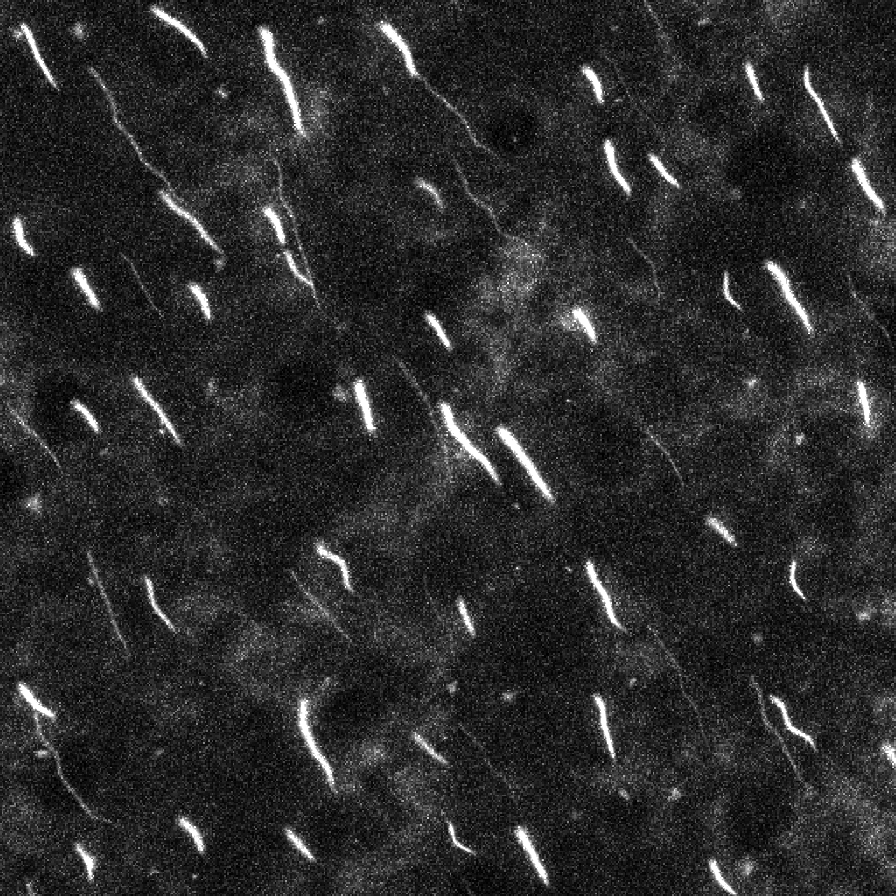
Write a WebGL 2 fragment shader that draws this texture.

```glsl
#version 300 es
precision highp float;
// Bright slanted fibres over a dim, mottled tissue with dark round cells.
// Fibres, cells and specks are scattered on jittered grids; the summed light
// is then broken up by skewed, signal-dependent grain.

uniform vec2 u_resolution;
out vec4 fragColor;

const float GRAIN_CELLS = 512.0;    // grains across the canvas
const float GRAIN_POWER = 0.125;    // noise variance per unit of light
const float BASE_LIGHT = 0.088;
const float CLOUD_LIGHT = 0.78;
const float WISP_LIGHT = 0.13;
const float FIBRE_ANGLE = -1.03;    // down to the right
const float ANGLE_SPREAD = 0.5;
const float BOLD_GRID = 7.0;
const float FINE_GRID = 5.0;
const float CELL_GRID = 6.0;
const float SPECK_GRID = 15.0;

vec3 hash3(vec2 p) {
    vec3 q = fract(p.xyx * vec3(0.1031, 0.1030, 0.0973));
    q += dot(q, q.yxz + 33.33);
    return fract((q.xxy + q.yzz) * q.zyx);
}

float valueNoise(vec2 p) {
    vec2 i = floor(p), f = fract(p);
    f = f * f * (3.0 - 2.0 * f);
    float low = mix(hash3(i).x, hash3(i + vec2(1, 0)).x, f.x);
    float high = mix(hash3(i + vec2(0, 1)).x, hash3(i + vec2(1, 1)).x, f.x);
    return mix(low, high, f.y);
}

float fbm(vec2 p) {
    float sum = 0.0, amp = 0.533;
    for (int i = 0; i < 4; i++) {
        sum += amp * valueNoise(p);
        p = mat2(1.6, 1.2, -1.2, 1.6) * p + 17.3;
        amp *= 0.5;
    }
    return sum;
}

// Curved strokes: crisp upper end, fading lower end, faint glow around.
float fibres(vec2 p, float grid, vec2 halfLengths, float halfWidth, float chance, float seed) {
    float light = 0.0;
    vec2 home = floor(p * grid);
    for (int j = -1; j <= 1; j++)
    for (int i = -1; i <= 1; i++) {
        vec2 cell = home + vec2(i, j);
        vec3 place = hash3(cell + seed);
        vec3 shape = hash3(cell + seed + 41.7);
        vec3 look = hash3(cell + seed + 87.2);
        if (look.x > chance) continue;
        vec2 d = p - (cell + 0.1 + 0.8 * place.xy) / grid;
        float angle = FIBRE_ANGLE + ANGLE_SPREAD * (place.z - 0.5);
        vec2 dir = vec2(cos(angle), sin(angle));
        float along = dot(d, dir);
        float across = dot(d, vec2(-dir.y, dir.x));
        float len = mix(halfLengths.x, halfLengths.y, shape.x * shape.x);
        across -= (shape.y - 0.5) * 4.0 * along * along;
        across -= 0.012 * (valueNoise(vec2(along * 38.0 + 50.0, shape.z * 90.0)) - 0.5);
        float t = along / len;
        float width = halfWidth * mix(0.65, 1.3, shape.z) * mix(1.15, 0.75, clamp(t * 0.5 + 0.5, 0.0, 1.0));
        float ends = smoothstep(-len - 0.007, -len + 0.01, along) * (1.0 - smoothstep(0.45, 1.25, t));
        float r = across / width;
        float profile = exp(-r * r) + 0.09 * exp(-r * r / 14.0);
        light = max(light, profile * ends * mix(0.35, 1.35, sqrt(look.y)));
    }
    return light;
}

// Soft dark discs (x) and their faint bright rims (y).
vec2 darkCells(vec2 p) {
    vec2 result = vec2(0.0);
    vec2 home = floor(p * CELL_GRID);
    vec2 warp = 0.014 * vec2(valueNoise(p * 22.0), valueNoise(p * 22.0 + 60.0));
    for (int j = -1; j <= 1; j++)
    for (int i = -1; i <= 1; i++) {
        vec2 cell = home + vec2(i, j);
        vec3 h = hash3(cell + 133.0);
        float depth = hash3(cell + 171.0).x;
        float radius = mix(0.028, 0.046, h.z);
        float d = length(p + warp - (cell + h.xy) / CELL_GRID) - radius;
        result.x = max(result.x, depth * (1.0 - smoothstep(-0.016, 0.008, d)));
        result.y = max(result.y, depth * exp(-pow((d - 0.008) / 0.007, 2.0)));
    }
    return result;
}

// Small ragged points of light.
float specks(vec2 p) {
    vec2 cell = floor(p * SPECK_GRID);
    vec3 h = hash3(cell + 211.0);
    vec3 look = hash3(cell + 257.0);
    vec2 d = p - (cell + 0.25 + 0.5 * h.xy) / SPECK_GRID;
    d += 0.009 * (vec2(valueNoise(p * 95.0), valueNoise(p * 95.0 + 70.0)) - 0.5);
    float r = length(d) / mix(0.0025, 0.008, look.x * look.x);
    return step(h.z, 0.28) * mix(0.2, 0.65, look.y) * exp(-r * r);
}

void main() {
    vec2 p = gl_FragCoord.xy / u_resolution.y;

    // Mottled tissue with thin wisps
    float cloud = fbm(p * 7.0 + 3.0);
    float mottle = fbm(p * 31.0 + 9.0);
    float ridge = 1.0 - abs(2.0 * fbm(p * 17.0 + 25.0) - 1.0);
    vec2 cells = darkCells(p);
    float light = BASE_LIGHT + CLOUD_LIGHT * pow(cloud * mottle, 2.0);
    light += WISP_LIGHT * pow(ridge, 9.0) * smoothstep(0.42, 0.75, cloud) * mottle * 2.0;
    light *= 1.0 - 0.5 * cells.x;
    light += 0.1 * cells.y * mottle * cloud;

    // Bright structures
    light += specks(p);
    light += fibres(p, BOLD_GRID, vec2(0.022, 0.068), 0.0040, 0.85, 5.0);
    light += 0.24 * fibres(p, FINE_GRID, vec2(0.04, 0.1), 0.0024, 0.8, 303.0);

    // Skewed grain: the sum of three exponential draws, with unit mean
    vec3 u = max(hash3(floor(p * GRAIN_CELLS) + 7.0), 0.002);
    float grain = -(log(u.x) + log(u.y) + log(u.z)) / 3.0;
    light += (grain - 1.0) * sqrt(light * GRAIN_POWER);
    fragColor = vec4(vec3(clamp(light, 0.0, 1.0)), 1.0);
}
```
